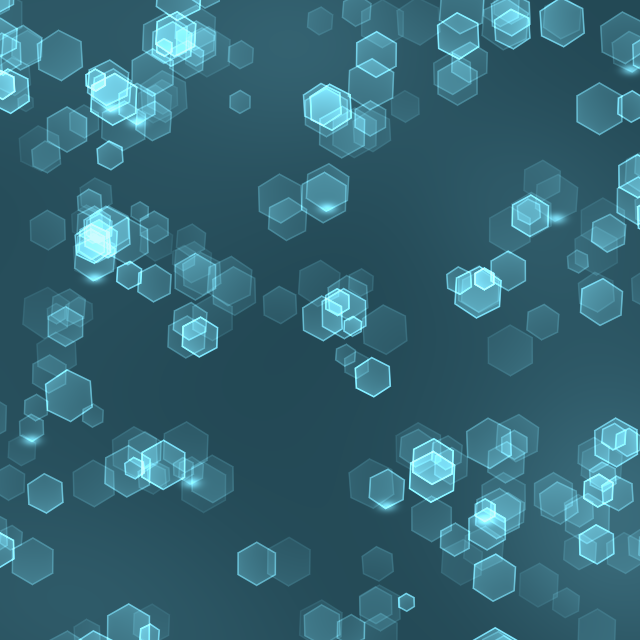
Write a three.js fragment shader that draws this background.

```glsl
// Translucent cyan hexagons drifting in loose clusters over a dark teal haze.
// Each hexagon adds a soft fill and a bright rim to one light value, which
// tints the backdrop; a few clusters also carry a small glint.
varying vec2 vUv;

const int HEXAGON_COUNT = 256;
const float CLUSTER_SIZE = 4.0;
const float SOFTNESS = 0.0011;
const vec3 DEEP_TEAL = vec3(0.145, 0.295, 0.345);
const vec3 HAZE_TINT = vec3(0.075, 0.115, 0.125);
const vec3 LIGHT_TINT = vec3(0.58, 1.0, 1.08);
const vec3 BRIGHTEST = vec3(0.80, 0.985, 0.995);

vec3 hash3(float n) {
  vec3 p = fract((n * 7.31 + 3.7) * vec3(0.1031, 0.1030, 0.0973));
  p += dot(p, p.yzx + 33.33);
  return fract((p.xxy + p.yzz) * p.zyx);
}

vec2 rotate(vec2 p, float angle) {
  float c = cos(angle), s = sin(angle);
  return vec2(c * p.x - s * p.y, s * p.x + c * p.y);
}

// Signed distance to a hexagon standing on a corner
float hexagonDistance(vec2 p, float apothem) {
  p = abs(p);
  return max(p.x, dot(p, vec2(0.5, 0.8660))) - apothem;
}

float softSpot(vec2 p, vec2 center, vec2 size) {
  vec2 q = (p - center) / size;
  return exp(-dot(q, q));
}

// Broad patches of haze, with a slow wave to break them up
vec3 backdrop(vec2 p) {
  float haze = softSpot(p, vec2(0.97, 0.20), vec2(0.20, 0.22));
  haze += 0.6 * softSpot(p, vec2(0.47, 0.93), vec2(0.22, 0.16));
  haze += 0.6 * softSpot(p, vec2(0.82, 0.68), vec2(0.18, 0.16));
  haze += 0.5 * softSpot(p, vec2(0.05, 0.95), vec2(0.30, 0.22));
  haze += 0.4 * softSpot(p, vec2(0.10, 0.05), vec2(0.35, 0.20));
  haze += 0.1 * sin(p.x * 7.0 + 2.0 * sin(p.y * 5.0));
  return DEEP_TEAL + HAZE_TINT * haze;
}

// Fill with a slanted gradient, an inner glow and a thin rim
float hexagonLight(vec2 p, float apothem, float strength, float slant) {
  float d = hexagonDistance(p, apothem);
  float inside = 1.0 - smoothstep(-SOFTNESS, SOFTNESS, d);
  float rim = 1.0 - smoothstep(0.0004, 0.0022, abs(d + 0.0008));
  float gradient = 0.9 + 0.25 * dot(p, vec2(cos(slant), sin(slant))) / apothem;
  float innerGlow = 0.25 * exp(min(d, 0.0) / 0.006);
  float fill = 0.20 * strength * (gradient + innerGlow * strength);
  return inside * fill + rim * 0.36 * strength * strength;
}

// Sum of all hexagons, scattered around shared cluster centers
float scatteredLight(vec2 p) {
  float light = 0.0;
  for (int i = 0; i < HEXAGON_COUNT; i++) {
    float id = float(i);
    float clusterId = floor(id / CLUSTER_SIZE);
    vec3 cluster = hash3(clusterId + 411.0);
    vec3 place = hash3(id + 37.0);
    vec3 look = hash3(id + 907.0);

    vec2 center = vec2(pow(cluster.x, 1.15), cluster.y) * 1.06 - 0.03;
    center += (place.xy - 0.5) * mix(0.04, 0.20, cluster.z);
    vec2 q = p - center;
    if (dot(q, q) > 0.004) continue;

    float apothem = mix(0.011, 0.036, sqrt(place.z));
    float strength = mix(0.32, 1.0, look.x * look.x);
    strength *= mix(1.2, 0.9, cluster.z);
    float tilt = (look.y - 0.5) * 0.16;
    light += hexagonLight(rotate(q, tilt), apothem, strength, look.z * 6.2832);

    // Occasional glint resting on a lower corner
    float hasGlint = step(0.94, look.z);
    vec2 corner = vec2(0.0, -apothem);
    light += 0.45 * hasGlint * softSpot(q, corner, vec2(0.014, 0.008));
  }
  return light;
}

void main() {
  vec3 color = backdrop(vUv) + LIGHT_TINT * scatteredLight(vUv);
  gl_FragColor = vec4(min(color, BRIGHTEST), 1.0);
}
```
